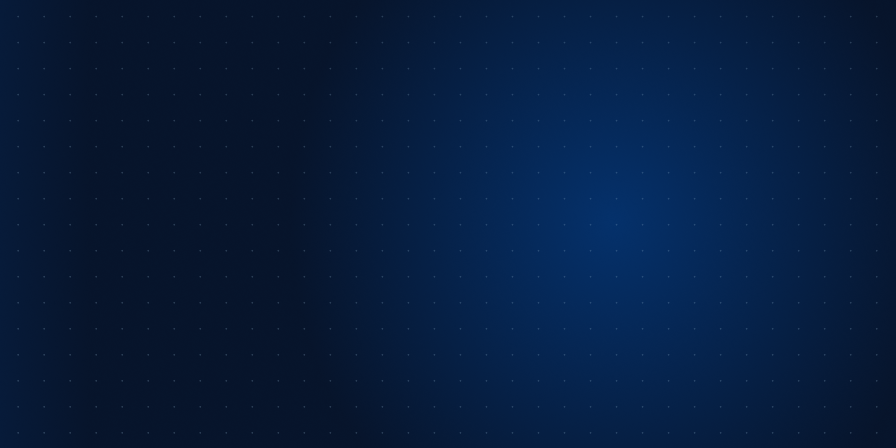
Write a WebGL 2 fragment shader that draws this background.

```glsl
#version 300 es
precision highp float;
// A dark navy field with a broad elliptical blue glow right of centre,
// a faint blue rim on the left edge and a fine square grid of pale dots.
// Lengths are in canvas heights unless noted; a small hash dithers the bands.

uniform vec2 u_resolution;
out vec4 fragColor;

// Colours
const vec3 NAVY = vec3(0.027, 0.080, 0.170);
const vec3 GLOW_BLUE = vec3(0.018, 0.192, 0.420);
const vec3 RIM_BLUE = vec3(0.027, 0.105, 0.225);
const vec3 DOT_COLOR = vec3(0.55, 0.68, 0.78);

// Glow and rim, as fractions of the canvas width and height
const vec2 GLOW_CENTER = vec2(0.684, 0.505);
const vec2 GLOW_RADIUS = vec2(0.36, 0.80);
const float RIM_WIDTH = 0.10;

// Dot grid, in canvas heights
const float DOT_SPACING = 0.05807;
const vec2 DOT_ORIGIN = vec2(0.0406, 0.0339);
const float DOT_RADIUS = 0.0019;
const float DOT_ALPHA = 0.26;

const float DITHER = 1.0 / 255.0;

float hash(vec2 p) {
    return fract(sin(dot(p, vec2(12.9898, 78.233))) * 43758.5453);
}

// Linear falloff from 1 at the centre to 0 on the ellipse
float ellipseGlow(vec2 uv) {
    return clamp(1.0 - length((uv - GLOW_CENTER) / GLOW_RADIUS), 0.0, 1.0);
}

// Antialiased coverage of the nearest grid dot
float dotGrid(vec2 p, float pixel) {
    vec2 cell = fract((p - DOT_ORIGIN) / DOT_SPACING + 0.5) - 0.5;
    float distanceToEdge = length(cell) * DOT_SPACING - DOT_RADIUS;
    return 1.0 - smoothstep(-0.5 * pixel, 0.5 * pixel, distanceToEdge);
}

void main() {
    vec2 uv = gl_FragCoord.xy / u_resolution;
    vec2 p = gl_FragCoord.xy / u_resolution.y;
    float pixel = 1.0 / u_resolution.y;

    // Background: rim, then glow
    float rim = clamp(1.0 - uv.x / RIM_WIDTH, 0.0, 1.0);
    vec3 color = mix(NAVY, RIM_BLUE, rim);
    color = mix(color, GLOW_BLUE, ellipseGlow(uv));

    // Dots
    color = mix(color, DOT_COLOR, DOT_ALPHA * dotGrid(p, pixel));

    // Dither
    color += (hash(gl_FragCoord.xy) - 0.5) * DITHER;
    fragColor = vec4(color, 1.0);
}
```
